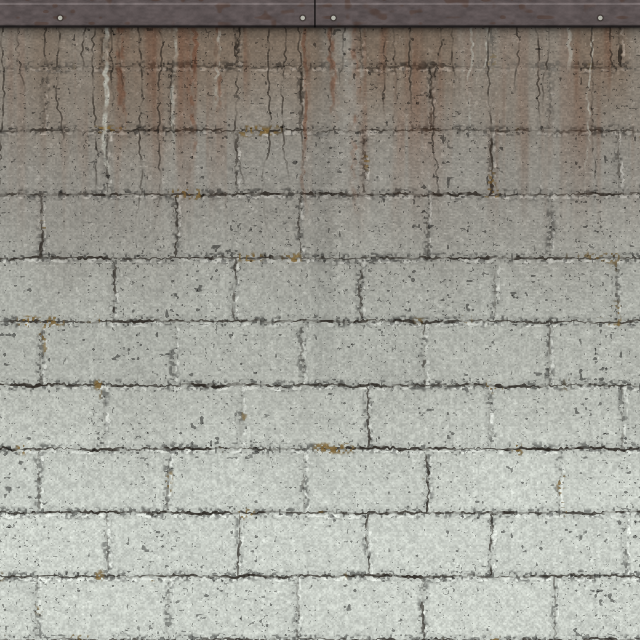
Give the GLSL for this texture, as a three.js fragment shader.

```glsl
varying vec2 vUv;

const float ROWS = 10.05;
const float COLS = 5.0;
const float CAP_Y = 0.957;
const float SEAM_X = 0.492;
const vec3 PALE = vec3(0.79, 0.81, 0.78);
const vec3 GREY = vec3(0.68, 0.69, 0.66);
const vec3 STONE = vec3(0.57, 0.56, 0.53);
const vec3 BROWN = vec3(0.48, 0.425, 0.37);
const vec3 RUST = vec3(0.42, 0.28, 0.21);
const vec3 SOOT = vec3(0.15, 0.13, 0.11);
const vec3 LIME = vec3(0.70, 0.70, 0.66);
const vec3 MOSS = vec3(0.55, 0.43, 0.22);
const vec3 METAL = vec3(0.36, 0.325, 0.325);

float hash(vec2 p) {
  return fract(sin(dot(p, vec2(127.1, 311.7))) * 43758.5453);
}

float noise(vec2 p) {
  vec2 i = floor(p), f = fract(p);
  f = f * f * (3.0 - 2.0 * f);
  return mix(mix(hash(i), hash(i + vec2(1.0, 0.0)), f.x),
             mix(hash(i + vec2(0.0, 1.0)), hash(i + 1.0), f.x), f.y);
}

float fbm(vec2 p) {
  float sum = 0.0, amp = 0.53;
  for (int i = 0; i < 4; i++) {
    sum += amp * noise(p);
    p = p * 2.03 + 17.3;
    amp *= 0.5;
  }
  return sum;
}

float stroke(float d, float halfWidth) {
  return 1.0 - smoothstep(halfWidth * 0.35, halfWidth + 0.0006, abs(d));
}

// Irregular flecks gathered in loose patches
float flecks(vec2 uv, float scale, float threshold) {
  float patchy = noise(uv * 13.0 + scale) * 0.14;
  float n = noise(uv * scale) * 0.75 + noise(uv * scale * 2.1 + 9.0) * 0.25;
  return smoothstep(threshold, threshold + 0.1, n + patchy);
}

// Wavering run of water that starts under the cap
float drip(vec2 uv, float x, float len, float width, float seed) {
  float sway = (noise(vec2(uv.y * 14.0, seed)) - 0.5) * 0.014
             + (noise(vec2(uv.y * 130.0, seed + 4.0)) - 0.5) * 0.005;
  float fade = smoothstep(CAP_Y - len, CAP_Y - len * 0.5, uv.y);
  float broken = smoothstep(0.25, 0.65, noise(vec2(seed * 3.0 + uv.x * 150.0, uv.y * 70.0)));
  return stroke(uv.x - x - sway, width) * fade * mix(0.25, 1.0, broken);
}

vec3 wallTone(vec2 uv) {
  float h = uv.y + (fbm(uv * vec2(9.0, 5.0)) - 0.5) * 0.11;
  vec3 c = mix(PALE, GREY, smoothstep(0.17, 0.47, h));
  c = mix(c, STONE, smoothstep(0.46, 0.72, h));
  return mix(c, BROWN, smoothstep(0.70, 0.93, h));
}

vec3 blocks(vec3 c, vec2 uv) {
  vec2 q = uv + (vec2(noise(uv * 38.0), noise(uv * 38.0 + 31.0)) - 0.5) * 0.004
              + (vec2(noise(uv * 210.0), noise(uv * 210.0 + 57.0)) - 0.5) * 0.0045;
  float y = q.y * ROWS, row = floor(y), bed = floor(y + 0.5);
  float x = (q.x - mix(0.067, 0.172, mod(row, 2.0))) * COLS;
  float head = floor(x + 0.5);
  float dx = (x - head - (hash(vec2(head, row)) - 0.5) * 0.09) / COLS;
  float dy = (y - bed) / ROWS;
  float column = head - step(dx, 0.0);
  c *= 0.985 + 0.03 * hash(vec2(column, row) + 12.0);

  // Thin broken cracks: fairly continuous beds, sparse heads
  float bedWear = noise(vec2(uv.x * 19.0, bed * 7.3));
  float headWear = noise(vec2(head * 5.7 + row, uv.y * 48.0));
  float gaps = smoothstep(0.22, 0.55, noise(uv * 95.0 + 3.0));
  float faded = 1.0 - 0.45 * smoothstep(0.84, 0.9, uv.y);
  float bedLine = stroke(dy, mix(0.0009, 0.0028, bedWear))
                * mix(0.5, 1.0, bedWear) * mix(0.35, 1.0, gaps) * faded;
  float headLine = stroke(dx, mix(0.0009, 0.0028, headWear)) * mix(0.15, 1.0, gaps)
                 * mix(0.12, 0.95, hash(vec2(head + 9.0, row))) * mix(0.5, 1.0, headWear);

  // Grainy mortar with a worn light lip
  float halo = max(stroke(dy, 0.011), stroke(dx, 0.010) * 0.8);
  float lip = max(stroke(dy + 0.005, 0.0026), stroke(dx - 0.005, 0.0024));
  float crumble = smoothstep(0.55, 0.8, noise(uv * 270.0) * 0.7 + noise(uv * 60.0) * 0.4);
  c *= 1.0 - halo * (0.05 + 0.36 * crumble);
  c += lip * 0.13 * smoothstep(0.35, 0.75, noise(uv * 120.0));
  c = mix(c, SOOT, max(bedLine, headLine) * 0.92);
  float tuft = smoothstep(0.84, 0.93, noise(uv * vec2(26.0, 20.0) + 6.0));
  return mix(c, MOSS, tuft * halo * crumble * 0.7);
}

vec3 stains(vec3 c, vec2 uv) {
  float high = smoothstep(0.58, 0.95, uv.y);
  float veil = noise(vec2(uv.x * 60.0, uv.y * 4.0)) * 0.7 + noise(vec2(uv.x * 170.0, uv.y * 9.0)) * 0.3;
  c = mix(c, RUST, high * smoothstep(0.45, 0.85, veil) * 0.5);
  float wash = smoothstep(0.55, 0.8, noise(vec2(uv.x * 15.0 + 4.0, uv.y * 2.0)));
  c = mix(c, STONE, high * wash * 0.5);
  c *= 1.0 - 0.06 * stroke(uv.x - 0.505, 0.022) * smoothstep(0.3, 0.6, uv.y);
  for (int i = 0; i < 38; i++) {
    float k = float(i);
    float x = (k + hash(vec2(k, 2.0))) / 38.0;
    float len = mix(0.07, 0.36, hash(vec2(k, 5.0)));
    float kind = hash(vec2(k, 9.0));
    vec3 tint = kind < 0.6 ? SOOT : (kind < 0.82 ? RUST : LIME);
    float width = kind < 0.6 ? 0.0016 : mix(0.0015, 0.005, hash(vec2(k, 7.0)));
    c = mix(c, tint, drip(uv, x, len, width, k) * 0.55);
  }
  // Heavy lime run with rust beside it, and a wide pale wash
  c = mix(c, RUST, drip(uv, 0.187, 0.20, 0.008, 41.0) * 0.6);
  c = mix(c, LIME, drip(uv, 0.170, 0.30, 0.005, 43.0) * 0.85);
  c = mix(c, RUST, drip(uv, 0.522, 0.18, 0.007, 45.0) * 0.6);
  return mix(c, STONE * 1.04, drip(uv, 0.552, 0.34, 0.022, 47.0) * 0.55);
}

vec3 metalCap(vec2 uv) {
  vec3 c = METAL * (0.83 + 0.34 * fbm(uv * vec2(90.0, 150.0)));
  c = mix(c, RUST * 0.7, smoothstep(0.72, 0.9, noise(uv * vec2(70.0, 110.0))) * 0.4);
  c += 0.10 * stroke(uv.y - 0.994, 0.002);
  c *= 1.0 - 0.65 * stroke(uv.y - CAP_Y, 0.005);
  c *= 1.0 - 0.6 * stroke(uv.x - SEAM_X, 0.0015);
  vec4 screwX = vec4(0.094, 0.473, 0.521, 0.938);
  for (int i = 0; i < 4; i++) {
    float r = length(uv - vec2(screwX[i], 0.972));
    c = mix(c, SOOT, 0.5 * (1.0 - smoothstep(0.004, 0.007, r)));
    c = mix(c, LIME, 1.0 - smoothstep(0.0025, 0.0045, r));
  }
  return c;
}

void main() {
  vec2 uv = vUv;
  vec3 c = stains(blocks(wallTone(uv), uv), uv);
  // Grain, flecks and shadow under the cap
  c *= 1.0 + 0.16 * (noise(uv * 400.0) - 0.5) + 0.10 * (noise(uv * 170.0 + 5.0) - 0.5);
  c *= 1.0 - 0.40 * flecks(uv, 130.0, 0.87) - 0.30 * flecks(uv + 0.37, 240.0, 0.85);
  c += 0.05 * flecks(uv + 0.71, 200.0, 0.80);
  c *= 1.0 - 0.6 * exp(-max(CAP_Y - uv.y, 0.0) * 150.0);
  c = mix(c, metalCap(uv), smoothstep(CAP_Y - 0.001, CAP_Y + 0.001, uv.y));
  gl_FragColor = vec4(c, 1.0);
}
```
